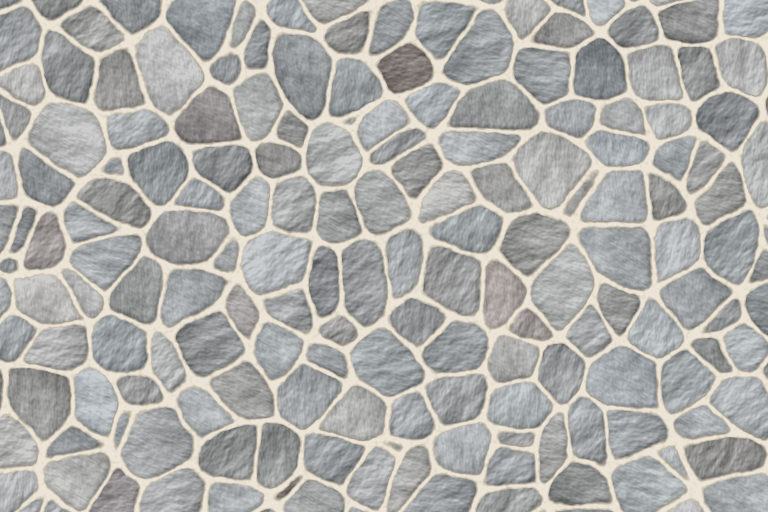
Reproduce this texture procedurally as a WebGL 2 fragment shader.

```glsl
#version 300 es
precision highp float;
// Irregular grey paving stones bedded in cream, sandy mortar.
// A weighted Voronoi (power) diagram gives straight-sided cells; a soft minimum
// of its edge distances rounds the corners, and gradient noise roughens the faces.

#define CELL vec2(0.106, 0.091)   // mean stone spacing, canvas height = 1
#define JITTER 0.88               // scatter of the stone centres
#define SIZE_SPREAD 0.0042        // variety of stone sizes
#define HALF_GAP 0.0052           // half the joint width
#define ROUNDING 165.0            // higher is sharper corners
#define WARP 0.045                // bending of the rows
#define STONE_TONE 0.645          // mean stone brightness
#define TONE_SPREAD 0.17          // brightness range between stones
#define RELIEF 0.36               // strength of the rough surface lighting
#define MORTAR_LIGHT vec3(0.895, 0.865, 0.805)
#define MORTAR_DARK vec3(0.74, 0.70, 0.62)

uniform vec2 u_resolution;
out vec4 fragColor;

const vec2 LIGHT = vec2(-0.55, 0.83);

vec2 hash2(vec2 p) {
  vec3 q = fract(p.xyx * vec3(0.1031, 0.1030, 0.0973));
  q += dot(q, q.yzx + 33.33);
  return fract((q.xx + q.yz) * q.zy);
}

float cornerDot(vec2 i, vec2 f, vec2 o) {
  return dot(hash2(i + o) * 2.0 - 1.0, f - o);
}

float gradientNoise(vec2 p) {
  vec2 i = floor(p), f = p - i;
  vec2 u = f * f * f * (f * (f * 6.0 - 15.0) + 10.0);
  float low = mix(cornerDot(i, f, vec2(0, 0)), cornerDot(i, f, vec2(1, 0)), u.x);
  float high = mix(cornerDot(i, f, vec2(0, 1)), cornerDot(i, f, vec2(1, 1)), u.x);
  return 1.6 * mix(low, high, u.y);
}

float fbm(vec2 p) {
  float sum = 0.0, amp = 0.6;
  for (int k = 0; k < 4; k++) {
    sum += amp * gradientNoise(p);
    p = mat2(1.6, 1.2, -1.2, 1.6) * p + 7.3;
    amp *= 0.58;
  }
  return sum;
}

// Centre of a stone (xy) and its weight (z); odd rows are shifted by half a cell.
vec3 stoneSite(vec2 id) {
  vec2 offset = 0.5 + JITTER * (hash2(id) - 0.5);
  offset.x += 0.5 * mod(id.y, 2.0);
  return vec3((id + offset) * CELL, SIZE_SPREAD * hash2(id + 71.0).x);
}

// Rounded distance to the cell border (x) and outward border direction (yz).
vec3 stoneEdge(vec2 p, out vec2 stoneId, out vec3 site) {
  vec2 base = floor(p / CELL);
  float best = 1e3;
  for (int j = -2; j <= 2; j++)
    for (int i = -3; i <= 2; i++) {
      vec2 id = base + vec2(i, j);
      vec3 s = stoneSite(id);
      float power = dot(p - s.xy, p - s.xy) - s.z;
      if (power < best) { best = power; stoneId = id; site = s; }
    }
  float total = 0.0;
  vec2 outward = vec2(0.0);
  for (int j = -2; j <= 2; j++)
    for (int i = -3; i <= 2; i++) {
      vec2 id = base + vec2(i, j);
      if (id == stoneId) continue;
      vec3 s = stoneSite(id);
      vec2 across = s.xy - site.xy;
      float gap = max(length(across), 1e-4);
      float edge = (dot(p - s.xy, p - s.xy) - s.z - best) / (2.0 * gap);
      float w = exp(-ROUNDING * edge);
      total += w;
      outward += w * across / gap;
    }
  return vec3(-log(total + 1e-12) / ROUNDING, outward / (total + 1e-12));
}

vec3 stoneColor(vec2 p, vec2 id, vec2 fromCentre, float depth, vec2 outward) {
  vec2 h = hash2(id + 13.0), g = hash2(id + 37.0);
  float a = 6.2832 * g.x;
  mat2 turn = mat2(cos(a), sin(a), -sin(a), cos(a));
  vec2 grain = vec2(15.0, 27.0);
  float height = fbm(turn * p * grain + 40.0 * h);
  float lit = height - fbm(turn * (p + 0.005 * LIGHT) * grain + 40.0 * h);

  float tone = STONE_TONE + TONE_SPREAD * (h.x - 0.5);
  tone -= 0.10 * smoothstep(0.86, 1.0, h.y);
  tone += 0.08 * height + RELIEF * lit;
  tone += 0.85 * dot(fromCentre, turn[0]);
  // Worn border: dark all round, brighter where it faces the light.
  float rim = 1.0 - smoothstep(0.0, 0.010, depth);
  tone += rim * (0.055 * dot(outward, LIGHT) - 0.065);
  tone = clamp(tone, 0.30, 0.80);

  // Cool slate in most stones, brown in a few.
  vec3 tint = mix(vec3(0.004, 0.002, -0.006), vec3(-0.018, 0.004, 0.020), g.y);
  tint += vec3(0.026, -0.008, -0.018) * smoothstep(0.92, 0.96, h.y);
  return tone + tint;
}

vec3 mortarColor(vec2 p, float depth) {
  float sand = gradientNoise(p * 130.0) + 0.6 * gradientNoise(p * 61.0);
  float light = smoothstep(0.0, 0.0045, -depth) + 0.38 * sand;
  return mix(MORTAR_DARK, MORTAR_LIGHT, clamp(light + 0.25, -0.2, 1.2));
}

void main() {
  vec2 p = gl_FragCoord.xy / u_resolution.y;
  float pixel = 1.0 / u_resolution.y;

  // Bend the rows broadly, then chip the outlines finely.
  vec2 q = p + WARP * vec2(gradientNoise(p * 2.3 + 5.0), gradientNoise(p * 2.3 + 29.0));
  q += 0.004 * vec2(gradientNoise(p * 24.0), gradientNoise(p * 24.0 + 17.0));

  vec2 id;
  vec3 site;
  vec3 edge = stoneEdge(q, id, site);
  float chips = 0.0020 * gradientNoise(p * 38.0) + 0.0012 * gradientNoise(p * 95.0);
  float depth = edge.x - HALF_GAP + chips;

  vec3 stone = stoneColor(p, id, q - site.xy, depth, edge.yz);
  vec3 mortar = mortarColor(p, depth);
  // Thin contact shadow on the side away from the light.
  float shadow = smoothstep(-0.005, 0.0, depth) * clamp(0.4 - dot(edge.yz, LIGHT), 0.0, 1.0);
  mortar *= 1.0 - 0.20 * shadow;

  float soft = max(0.7 * pixel, 0.0012);
  fragColor = vec4(mix(mortar, stone, smoothstep(-soft, soft, depth)), 1.0);
}
```
